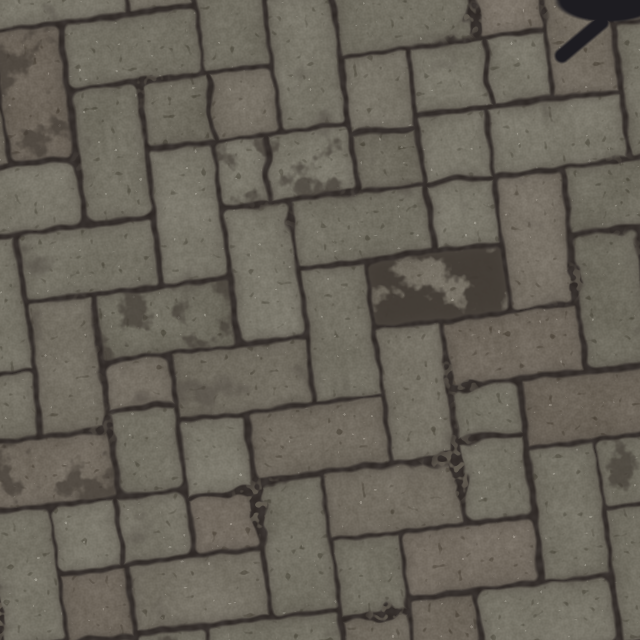
Give the GLSL for this texture, as a WebGL 2 fragment shader.

```glsl
#version 300 es
precision highp float;
// Worn paving in a 90 degree herringbone, turned slightly on the canvas.
// Each cell finds its 2:1 brick from (column + row) mod 4; rounded-box distance
// gives the joints, and gradient noise adds cracks, rubble, stains and grain.

uniform vec2 u_resolution;
out vec4 outColor;

const float CELL = 0.107;               // half a brick length, in canvas heights
const float TILT = 0.122;               // rotation of the paving, radians
const vec2  ANCHOR = vec2(0.465, 0.580); // canvas position of a brick corner
const float JOINT = 0.034;              // half joint width, in cells
const float SOFTNESS = 0.026;           // joint edge blur, in cells
const float CORNER = 0.05;              // brick corner radius, in cells
const float SPLIT_CHANCE = 0.26;        // share of bricks broken in two
const float STAIN_CHANCE = 0.10;        // share of bricks with dark stains
const vec2  DARKEST_BRICK = vec2(1.0, -1.0);

const vec3 STONE  = vec3(0.455, 0.442, 0.394);
const vec3 WARM   = vec3(0.435, 0.398, 0.358);
const vec3 GRIME  = vec3(0.300, 0.275, 0.250);
const vec3 STAIN  = vec3(0.245, 0.220, 0.195);
const vec3 GAP    = vec3(0.205, 0.182, 0.170);
const vec3 GRAVEL = vec3(0.380, 0.355, 0.315);
const vec3 OBJECT = vec3(0.115, 0.110, 0.130);

float hash(vec2 p) {
    vec3 q = fract(p.xyx * vec3(0.1031, 0.1030, 0.0973));
    q += dot(q, q.yzx + 33.33);
    return fract((q.x + q.y) * q.z);
}

float cornerSlope(vec2 cell, vec2 offset) {
    float angle = 6.2832 * hash(cell);
    return dot(vec2(cos(angle), sin(angle)), offset);
}

// Gradient noise, roughly -0.7 to 0.7
float noise(vec2 p) {
    vec2 i = floor(p), f = p - i, e = vec2(1.0, 0.0);
    vec2 w = f * f * f * (f * (f * 6.0 - 15.0) + 10.0);
    float low  = mix(cornerSlope(i, f), cornerSlope(i + e, f - e), w.x);
    float high = mix(cornerSlope(i + e.yx, f - e.yx), cornerSlope(i + 1.0, f - 1.0), w.x);
    return mix(low, high, w.y);
}

float fbm(vec2 p) {
    float sum = 0.0, gain = 1.0;
    for (int k = 0; k < 4; k++) {
        sum += gain * noise(p);
        p = p * 2.03 + 17.0;
        gain *= 0.55;
    }
    return sum;
}

float roundBox(vec2 p, vec2 halfSize, float radius) {
    vec2 q = abs(p) - halfSize + radius;
    return length(max(q, 0.0)) + min(max(q.x, q.y), 0.0) - radius;
}

float capsule(vec2 p, vec2 a, vec2 b, float radius) {
    vec2 ab = b - a;
    return length(p - a - ab * clamp(dot(p - a, ab) / dot(ab, ab), 0.0, 1.0)) - radius;
}

void main() {
    vec2 uv = gl_FragCoord.xy / u_resolution.y;
    float c = cos(TILT), s = sin(TILT);
    vec2 p = mat2(c, -s, s, c) * (uv - ANCHOR) / CELL;
    float blur = max(SOFTNESS, 1.0 / (u_resolution.y * CELL));

    // Uneven laying and ragged edges
    vec2 q = p + 0.05 * vec2(noise(p * 0.7 + 3.0), noise(p * 0.7 + 41.0));
    q += 0.035 * vec2(noise(p * 4.0 + 9.0), noise(p * 4.0 + 63.0));

    // Herringbone: steps 0 and 1 lie flat, 2 and 3 stand upright
    vec2 cell = floor(q);
    float stepIndex = mod(cell.x + cell.y, 4.0);
    bool upright = stepIndex > 1.5;
    vec2 along = upright ? vec2(0.0, 1.0) : vec2(1.0, 0.0);
    vec2 brick = cell - along * mod(stepIndex, 2.0);
    vec2 halfSize = 0.5 + 0.5 * along;
    vec2 local = q - brick - halfSize;
    local += 0.025 * (vec2(hash(brick + 5.0), hash(brick + 8.0)) - 0.5);
    float edge = roundBox(local, halfSize, CORNER + 0.12 * pow(hash(brick + 2.0), 3.0));

    // Some bricks are broken across
    vec2 piece = brick;
    if (hash(brick + 71.0) < SPLIT_CHANCE) {
        float cut = dot(local, along) + 0.6 * (hash(brick + 13.0) - 0.5);
        cut += 0.10 * noise(p * 2.3 + 19.0);
        edge = max(edge, 0.006 - abs(cut));
        piece += 31.0 * step(0.0, cut);
    }

    // Joints, widened by rubble in places
    float rubble = smoothstep(0.22, 0.52, noise(p * 0.75 + 27.0));
    float width = JOINT * (1.0 + 0.7 * noise(p * 2.0 + 5.0));
    width += rubble * max(0.0, 0.07 + 0.13 * noise(p * 5.0));
    float depth = -edge - width;
    float face = smoothstep(-blur, blur, depth);

    // Brick face: tone, mottling, grain, pits and pale flecks
    vec3 color = mix(STONE, WARM, smoothstep(0.45, 1.0, hash(piece + 23.0)) * 0.8);
    color += 0.05 * (hash(piece + 37.0) - 0.5) + 0.035 * fbm(p * 1.3);
    color += 0.035 * noise(p * 11.0) + 0.03 * noise(p * 27.0);
    color -= 0.10 * smoothstep(0.34, 0.55, noise(p * 8.0 + 33.0));
    color += 0.13 * smoothstep(0.46, 0.60, noise(p * 13.0 + 51.0));

    // Damp stains and grime creeping in from the edges
    float darkest = all(equal(brick, DARKEST_BRICK)) ? 1.0 : 0.0;
    float stained = max(darkest, 0.7 * step(hash(brick + 97.0), STAIN_CHANCE));
    float patches = fbm(p * 1.6 + 11.0) + 0.35 * darkest;
    color = mix(color, STAIN, 0.9 * stained * smoothstep(0.0, 0.35, patches));
    color = mix(color, GRIME, 0.5 * smoothstep(0.45, 0.85, fbm(p * 0.9 + 77.0)));
    color = mix(color, GRIME, 0.45 * exp(-14.0 * max(depth, 0.0)));

    // Dirt in the joints, with gravel where they are wide
    vec3 dirt = GAP + 0.05 * noise(p * 9.0 + 15.0);
    dirt = mix(dirt, GRAVEL, rubble * smoothstep(-0.05, 0.25, noise(p * 10.0 + 85.0)));
    color = mix(dirt, color, face);

    // Dark object reaching in at the upper right corner
    float body = (length((uv - vec2(0.95, 1.0)) / vec2(0.08, 0.034)) - 1.0) * 0.034;
    float arm = capsule(uv, vec2(0.94, 0.965), vec2(0.878, 0.913), 0.011);
    color = mix(OBJECT, color, smoothstep(-0.003, 0.003, min(body, arm)));
    outColor = vec4(color, 1.0);
}
```
